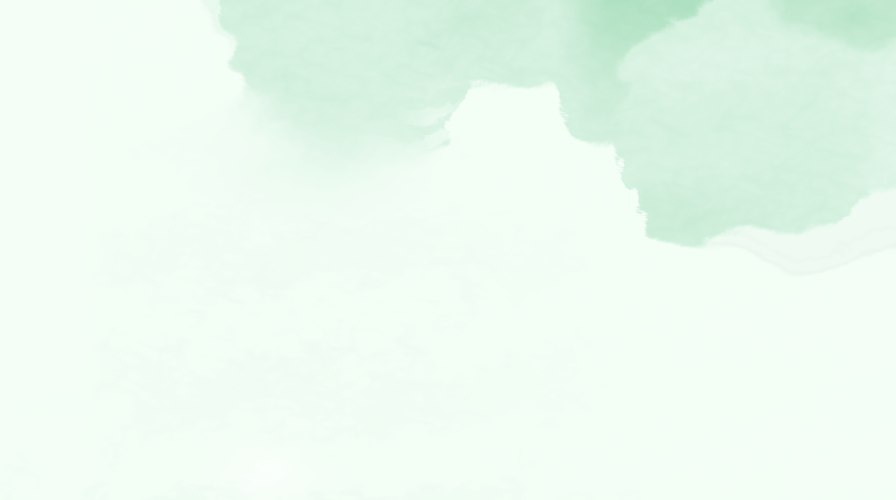
Write a WebGL 2 fragment shader that draws this background.

```glsl
#version 300 es
precision highp float;

uniform vec2 u_resolution;
out vec4 outColor;

vec2 hash2(vec2 p) {
    vec2 k = vec2(dot(p, vec2(127.1, 311.7)), dot(p, vec2(269.5, 183.3)));
    return fract(sin(k) * 43758.5);
}

// Distance to the nearest scattered cell centre
float cellular(vec2 p) {
    vec2 cell = floor(p), f = fract(p);
    float nearest = 2.0;
    for (int j = -1; j <= 1; j++)
        for (int i = -1; i <= 1; i++) {
            vec2 o = vec2(i, j);
            nearest = min(nearest, length(o + hash2(cell + o) - f));
        }
    return nearest;
}

// Layered sines, each octave bent by the one before
vec2 ripple(vec2 p) {
    vec2 sum = vec2(0.0);
    float amp = 0.5;
    for (int i = 0; i < 6; i++) {
        sum += amp * sin(p.yx * vec2(1.1, 0.9) + sum.yx * 2.0 + vec2(1.3, 4.1) * float(i));
        p = mat2(0.8, 0.6, -0.6, 0.8) * p * 1.8;
        amp *= 0.62;
    }
    return sum;
}

float blob(vec2 p, vec2 centre, vec2 radius) {
    vec2 d = (p - centre) / radius;
    return exp(-dot(d, d));
}

// Depth of the lower rim of the main wash, measured from the top
float washRim(float x) {
    return 12.0 + 4.4 * smoothstep(27.0, 36.0, x)
        - 6.9 * smoothstep(49.0, 52.4, x)
        + 6.2 * smoothstep(60.8, 64.9, x)
        + 11.4 * smoothstep(67.3, 73.7, x)
        - 1.4 * smoothstep(77.0, 84.0, x)
        - 4.8 * smoothstep(92.0, 98.0, x);
}

void main() {
    // Canvas is 100 units wide, y runs down from the top
    vec2 p = vec2(gl_FragCoord.x, u_resolution.y - gl_FragCoord.y) * 100.0 / u_resolution.x;
    vec2 bend = ripple(p * vec2(0.7, 0.95));
    vec2 w = p + bend * vec2(0.95, 0.65);
    float grain = cellular(p * vec2(0.5, 0.75) + bend * 0.6) - 0.5;
    float mottle = ripple(p * vec2(0.2, 0.38) + 2.0).x;

    // Paper with faint flaky stains and a pale cloud near the bottom
    vec3 color = vec3(0.955, 0.996, 0.963);
    float stain = blob(p, vec2(32.0, 37.0), vec2(33.0, 20.0)) * smoothstep(9.0, 12.5, w.x);
    float flake = smoothstep(-0.3, 0.35, mottle + grain * 0.7);
    color -= vec3(0.013, 0.006, 0.01) * stain * (0.25 + 0.75 * flake + grain * 0.6);
    color -= vec3(0.03, 0.012, 0.022) * blob(p, vec2(35.0, 18.5), vec2(9.0, 5.0));
    color -= vec3(0.014, 0.006, 0.01) * blob(p, vec2(20.0, 55.0), vec2(40.0, 5.0)) * flake;
    color = mix(color, vec3(0.99, 1.0, 0.99), 0.7 * blob(w, vec2(29.5, 53.0), vec2(4.0, 3.0)));

    // Thin outer wash below the right side, with a dried rim and an inner fold
    float thinRim = 27.2 + 3.7 * blob(w, vec2(90.0, 0.0), vec2(5.5, 100.0));
    float thinDepth = thinRim - p.y - bend.y * 0.3;
    float thinSide = smoothstep(74.0, 80.0, w.x);
    color = mix(color, vec3(0.935, 0.98, 0.947), 0.8 * thinSide * smoothstep(-0.4, 0.7, thinDepth));
    float fold = thinDepth - 1.6 - bend.x * 0.5;
    float rimLine = exp(-thinDepth * thinDepth * 10.0) + 0.5 * flake * exp(-fold * fold * 9.0);
    color -= vec3(0.024, 0.019, 0.022) * thinSide * rimLine;

    // Main wash: feathered at the lower left, ragged elsewhere
    float feather = mix(5.6, 0.5, smoothstep(42.0, 50.0, p.x));
    float depth = washRim(w.x) - w.y;
    float leftWidth = mix(0.5, 4.5, smoothstep(9.0, 13.0, p.y));
    float leftEdge = smoothstep(-leftWidth, leftWidth, w.x - 24.2 - 0.33 * w.y);
    float cover = leftEdge * smoothstep(-feather, feather, depth);

    // Flaking patches beside the bay, and a pale fringe at the upper left
    float chips = smoothstep(-0.3, 0.3, sin(w.y * 2.1 + w.x * 0.4) + bend.x);
    cover *= 1.0 - blob(p, vec2(49.5, 14.5), vec2(4.0, 4.0)) * (0.25 + 0.5 * chips);
    float fringe = smoothstep(-0.5, 0.3, w.x - 22.9 - 0.4 * p.y) * smoothstep(7.0, 3.0, p.y);
    cover = max(cover, 0.35 * fringe);

    // Pigment pooled in soft clouds
    vec3 wash = vec3(0.837, 0.945, 0.876);
    vec3 pigment = vec3(0.14, 0.06, 0.11);
    float pool = 0.1 * blob(p, vec2(29.0, 7.0), vec2(6.0, 8.0))
        + 0.22 * blob(p, vec2(54.0, 3.0), vec2(8.0, 7.0))
        + 0.28 * blob(p, vec2(76.0, 24.0), vec2(8.0, 4.5))
        + 0.12 * blob(p, vec2(90.0, 22.0), vec2(7.0, 5.0))
        - 0.1 * blob(p, vec2(80.0, 8.0), vec2(9.0, 7.0))
        - 0.25 * blob(p, vec2(100.0, 14.0), vec2(5.0, 8.0))
        + 0.09 * mottle + 0.2 * grain;

    // Dark overlap that ends along a slanted torn edge
    float tornEdge = 69.4 + 10.0 * (1.0 - smoothstep(-1.0, 7.0, w.y));
    float overlap = smoothstep(-1.0, 1.0, tornEdge - w.x) * smoothstep(61.0, 69.0, p.x);
    pool += overlap * (0.42 + 0.6 * exp(-p.y * p.y / 40.0)) * smoothstep(17.0, 7.0, p.y);

    // Blot in the top right corner
    float blot = length((w - vec2(96.5, 0.0)) / vec2(9.5, 4.9));
    pool += 0.55 * smoothstep(1.2, 0.85, blot) + 0.3 * blob(p, vec2(95.5, 1.8), vec2(2.5, 1.4));

    // Broken paper creases
    float crease = p.y + bend.y * 0.5 - 5.5 - 1.2 * sin(p.x * 0.25);
    pool += 0.18 * flake * exp(-crease * crease * 9.0) * smoothstep(66.0, 50.0, p.x);

    wash -= pigment * pool;
    outColor = vec4(clamp(mix(color, wash, cover), 0.0, 1.0), 1.0);
}
```
